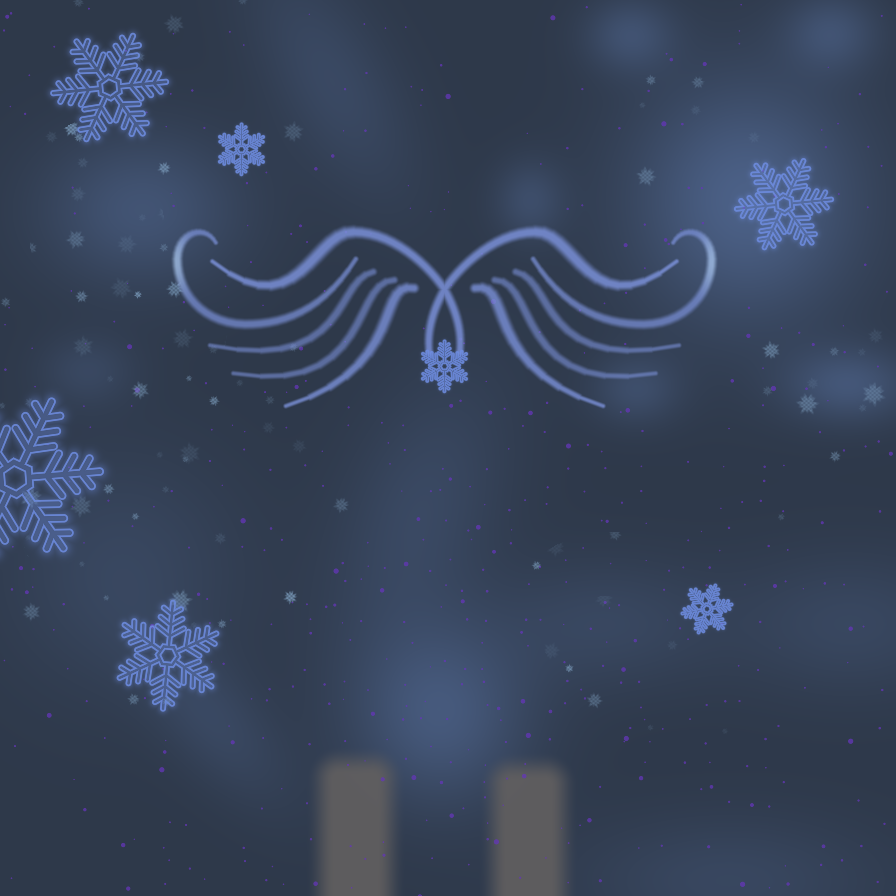
Write a WebGL 2 fragment shader that draws this background.

```glsl
#version 300 es
precision highp float;
uniform vec2 u_resolution;
out vec4 outColor;

const float GRID = 768.0; // layout units across the canvas, y downward
const vec3 NIGHT = vec3(0.18, 0.222, 0.29);
const vec3 HAZE = vec3(0.315, 0.405, 0.57);
const vec3 RIBBON = vec3(0.475, 0.56, 0.84);
const vec3 CURL = vec3(0.68, 0.8, 0.96);
const vec3 ICE = vec3(0.43, 0.55, 0.88);
const vec3 FROST = vec3(0.52, 0.66, 0.79);
const vec3 VIOLET = vec3(0.39, 0.21, 0.72);
const vec3 POST = vec3(0.385, 0.375, 0.375);

vec3 hash3(vec2 p) {
  vec3 q = fract(p.xyx * vec3(0.1031, 0.103, 0.0973));
  q += dot(q, q.yxz + 33.33);
  return fract((q.xxy + q.yzz) * q.zyx);
}

mat2 turn(float a) {
  return mat2(cos(a), -sin(a), sin(a), cos(a));
}

// Soft ellipse: center in shape.xy, radii in shape.zw
float glow(vec2 p, vec4 shape, float angle) {
  vec2 q = turn(angle) * (p - shape.xy) / shape.zw;
  return exp(-dot(q, q));
}

float glow(vec2 p, float x, float y, float rx, float ry) {
  return glow(p, vec4(x, y, rx, ry), 0.0);
}

float segment(vec2 p, vec2 a, vec2 b) {
  vec2 d = b - a;
  return length(p - a - d * clamp(dot(p - a, d) / dot(d, d), 0.0, 1.0));
}

// Cubic ribbon; w holds its start, middle and end half widths
float ribbon(vec2 p, vec4 ab, vec4 cd, vec3 w) {
  float cover = 0.0;
  vec2 last = ab.xy;
  for (int i = 1; i <= 14; i++) {
    float t = float(i) / 14.0, s = 1.0 - t;
    vec2 next = s*s*s*ab.xy + 3.0*s*s*t*ab.zw + 3.0*s*t*t*cd.xy + t*t*t*cd.zw;
    float width = s*s*w.x + 2.0*s*t*w.y + t*t*w.z;
    cover = max(cover, 1.0 - smoothstep(width * 0.2, width + 2.0, segment(p, last, next)));
    last = next;
  }
  return cover;
}

// Feathers mirrored about the axis
float wings(vec2 p) {
  vec2 q = vec2(abs(p.x - 381.0), p.y);
  if (q.x > 245.0 || abs(q.y - 272.0) > 90.0) return 0.0;
  float crest = ribbon(q, vec4(13, 302, 15, 285), vec4(11, 268, 0, 248), vec3(3, 4, 4));
  crest = max(crest, ribbon(q, vec4(0, 248, 15, 226), vec4(45, 199, 78, 199), vec3(4, 4, 5)));
  crest = max(crest, ribbon(q, vec4(78, 199, 112, 197), vec4(125, 283, 199, 224), vec3(5, 9, 1)));
  float hook = ribbon(q, vec4(76, 222, 105, 268), vec4(140, 278, 171, 278), vec3(1, 4, 4));
  hook = max(hook, ribbon(q, vec4(171, 278, 208, 277), vec4(229, 250, 229, 222), vec3(4)));
  hook = max(hook, ribbon(q, vec4(229, 222, 228, 198), vec4(205, 192, 196, 208), vec3(4, 3, 1)));
  float fan = ribbon(q, vec4(61, 233, 95, 240), vec4(80, 320, 201, 296), vec3(2, 6, 1));
  fan = max(fan, ribbon(q, vec4(43, 240, 80, 240), vec4(60, 340, 181, 320), vec3(2, 6, 1)));
  float inner = ribbon(q, vec4(26, 247, 60, 240), vec4(30, 315, 136, 348), vec3(3, 9, 1));
  return max(max(crest * 0.85, inner * 0.8), max(hook * 0.72, fan * 0.6));
}

// Six-fold outlined crystal: center, radius, angle
float crystal(vec2 p, vec4 f, float pixel) {
  vec2 q = turn(-f.w) * (p - f.xy) * vec2(1, -1) / f.z;
  float r = length(q);
  if (r > 1.15) return 0.0;
  float a = abs(mod(atan(q.y, q.x) + 0.5236, 1.0472) - 0.5236);
  q = r * vec2(cos(a), sin(a));
  float d = min(segment(q, vec2(0.17, 0), vec2(0.97, 0)), abs(q.x - 0.16));
  for (float i = 0.0; i < 3.0; i++) {
    vec2 joint = vec2(0.36 + 0.2 * i, 0);
    d = min(d, segment(q, joint, joint + (0.29 - 0.05 * i) * vec2(0.55, 0.83)));
  }
  float outline = 1.0 - smoothstep(0.25, 0.8 + pixel, abs(d - 0.038) * f.z);
  return max(outline * 0.9, exp(-d * d * 130.0) * 0.38);
}

// Ragged specks, one per cell
float frost(vec2 p, float cell, float density) {
  vec2 id = floor(p / cell);
  vec3 h = hash3(id + 17.0), k = hash3(id + 71.0);
  vec2 q = p - (id + 0.3 + 0.4 * h.xy) * cell;
  float a = atan(q.y, q.x), size = cell * (0.09 + 0.15 * h.z);
  size *= 0.82 + 0.13 * sin(a * 6.0 + h.x * 6.0) + 0.13 * sin(a * 11.0 + h.y * 9.0);
  float grain = 0.75 + 0.25 * sin(q.x * 1.7) * sin(q.y * 1.9);
  float cover = 1.0 - smoothstep(size * 0.6, size + 1.0, length(q));
  return step(k.x, density) * (0.12 + 0.65 * k.y * k.y) * grain * cover;
}

float dust(vec2 p, float cell, float size, float density, float pixel) {
  vec2 id = floor(p / cell);
  vec3 h = hash3(id + cell);
  float d = length(p - (id + 0.2 + 0.6 * h.xy) * cell) - size * (0.5 + 0.5 * h.z);
  return step(hash3(id + 43.0).y, density) * (1.0 - smoothstep(-0.5, 0.5, d / pixel));
}

float post(vec2 p, float x, float top) {
  vec2 q = abs(p - vec2(x, top + 150.0)) - vec2(14, 132);
  return 1.0 - smoothstep(4.0, 29.0, length(max(q, 0.0)));
}

void main() {
  vec2 p = gl_FragCoord.xy / u_resolution * GRID;
  p.y = GRID - p.y;
  float pixel = GRID / u_resolution.y;

  // Drifting haze
  float haze = 0.85 * glow(p, 640., 172., 98., 105.) + 0.58 * glow(p, 122., 180., 85., 65.);
  haze += 0.68 * glow(p, 378., 612., 75., 78.) + 0.6 * glow(p, 728., 330., 55., 32.);
  haze += 0.5 * (glow(p, 540., 30., 38., 32.) + glow(p, 713., 28., 40., 34.));
  haze += 0.42 * (glow(p, 454., 172., 30., 34.) + glow(p, 545., 334., 38., 30.));
  haze += 0.3 * (glow(p, 105., 490., 100., 100.) + glow(p, 75., 318., 40., 30.));
  haze += 0.3 * (glow(p, 520., 535., 95., 55.) + glow(p, 730., 535., 100., 60.));
  haze += 0.3 * (glow(p, 625., 755., 130., 55.) + glow(p, vec4(185, 620, 40, 85), -0.7));
  haze += 0.34 * (glow(p, vec4(285, 70, 50, 115), -0.5) + glow(p, vec4(360, 440, 65, 125), 0.35));
  vec3 color = mix(NIGHT, HAZE, min(haze, 1.0));

  // Blurred posts
  color = mix(color, POST, 0.9 * max(post(p, 305., 650.), post(p, 453., 655.)));

  // Violet dust and clustered frost
  float drift = 0.12 + 0.3 * glow(p, 430., 560., 260., 230.);
  float motes = max(dust(p, 17., 1.1, drift, pixel), dust(p, 31., 2.3, drift * 0.6, pixel));
  color = mix(color, VIOLET, motes * 0.75);
  float cluster = glow(p, 100., 190., 130., 140.) + glow(p, 105., 450., 130., 120.);
  cluster += glow(p, 575., 120., 70., 55.) + glow(p, 715., 335., 75., 85.) + glow(p, 520., 540., 70., 65.);
  color = mix(color, FROST, max(frost(p, 45., cluster * 0.5), frost(p + 9., 23., cluster * 0.22)));

  // Winged ornament, paler at its outer curls
  float pale = smoothstep(212., 230., abs(p.x - 381.)) * glow(p, p.x, 225., 25., 25.);
  color = mix(color, mix(RIBBON, CURL, pale), wings(p));

  // Crystals
  vec4 flakes[7] = vec4[7](
    vec4(94, 75, 50, 0.1), vec4(207, 128, 22, 0.52), vec4(672, 175, 42, 0.1), vec4(13, 410, 75, 0.08),
    vec4(144, 562, 47, 0.43), vec4(606, 522, 22, 0.18), vec4(381, 314, 22, 0.52));
  for (int i = 0; i < 7; i++) color = mix(color, ICE, crystal(p, flakes[i], pixel));
  outColor = vec4(color, 1.0);
}
```
